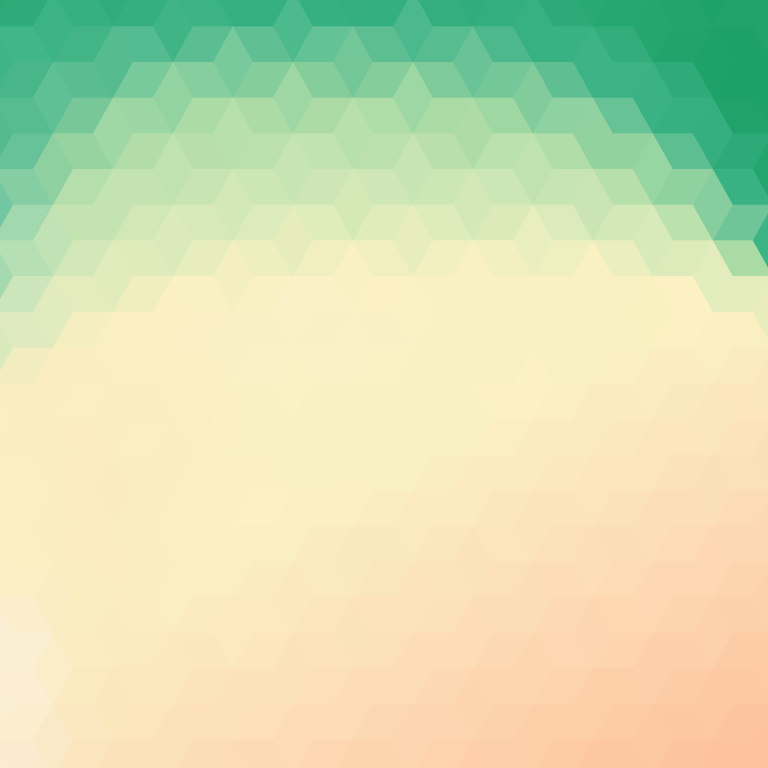
This background is drawn by a Shadertoy shader. Its source:

```glsl
// Rhombus mosaic fading from emerald at the top through cream to peach below.

const vec2 CELL = vec2(0.0781, 0.04648);   // column spacing, row height
const vec2 ORIGIN = vec2(0.069, 0.0807);   // a diamond tip, measured from the top left

const vec3 EMERALD = vec3(0.13, 0.64, 0.42);
const vec3 GREEN   = vec3(0.23, 0.70, 0.52);
const vec3 JADE    = vec3(0.40, 0.76, 0.59);
const vec3 MINT    = vec3(0.67, 0.86, 0.65);
const vec3 LIME    = vec3(0.86, 0.92, 0.73);
const vec3 CREAM   = vec3(0.98, 0.945, 0.76);
const vec3 PEACH   = vec3(0.99, 0.86, 0.71);
const vec3 SALMON  = vec3(0.99, 0.765, 0.62);
const vec3 IVORY   = vec3(0.985, 0.935, 0.87);

float hash(vec2 p) {
    vec3 q = fract(vec3(p.xyx) * 0.1031);
    q += dot(q, q.yzx + 33.33);
    return fract((q.x + q.y) * q.z);
}

float ramp(float a, float b, float x) {
    return clamp((x - a) / (b - a), 0.0, 1.0);
}

float glow(vec2 p, vec2 centre, vec2 radius) {
    vec2 d = (p - centre) / radius;
    return exp(-dot(d, d));
}

// Height of a colour band that sags towards both sides.
float contour(float x, float base, float centre, float leftSag, float rightSag) {
    float d = x - centre;
    return base + abs(d * d * d) * (d < 0.0 ? leftSag : rightSag);
}

// Centre, in grid units, of the rhombus that holds the grid point g.
vec2 rhombusCentre(vec2 g) {
    vec2 cell = floor(g);
    vec2 f = g - cell;
    float odd = mod(cell.x + cell.y, 2.0);
    float slant = mix(f.y, 1.0 - f.y, odd) / 3.0;
    if (f.x < slant) return cell + vec2(0.0, 1.0 - odd);
    if (f.x > slant + 2.0 / 3.0) return cell + vec2(1.0, odd);
    return cell + 0.5;
}

// Smooth colour field; p.y grows downwards.
vec3 field(vec2 p) {
    float greenY = contour(p.x, 0.02, 0.45, 0.4, 1.7);
    float jadeY  = contour(p.x, 0.062, 0.38, 3.1, 1.08);
    float mintY  = contour(p.x, 0.143, 0.38, 3.9, 0.95);
    float limeY  = contour(p.x, 0.283, 0.50, 1.35, 0.82);
    float creamY = contour(p.x, 0.355, 0.60, 0.8, 1.1);

    vec3 col = mix(EMERALD, GREEN, ramp(greenY - 0.11, greenY, p.y));
    col = mix(col, JADE, ramp(greenY, max(jadeY, greenY + 0.03), p.y));
    col = mix(col, MINT, ramp(jadeY, mintY, p.y));
    col = mix(col, LIME, ramp(mintY, limeY, p.y));
    col = mix(col, CREAM, ramp(limeY, creamY, p.y));

    // Warm lower right corner
    float warmth = 0.5 * p.x + p.y;
    col = mix(col, PEACH, ramp(0.86, 1.155, warmth) * ramp(limeY, creamY + 0.1, p.y));
    col = mix(col, SALMON, ramp(1.155, 1.45, warmth));

    // Soft local tints
    col = mix(col, PEACH, 0.22 * glow(p, vec2(0.12, 0.64), vec2(0.15, 0.2)));
    col = mix(col, IVORY, 0.8 * glow(p, vec2(0.0, 0.87), vec2(0.065, 0.1)));
    col = mix(col, IVORY, 0.5 * glow(p, vec2(0.0, 1.0), vec2(0.1, 0.07)));
    col = mix(col, IVORY, 0.25 * glow(p, vec2(0.4, 0.43), vec2(0.15, 0.06)));
    col.b += 0.05 * glow(p, vec2(0.0, 0.33), vec2(0.07, 0.1));
    return col;
}

vec3 mosaic(vec2 p) {
    vec2 id = rhombusCentre((p - ORIGIN) / CELL);
    vec2 centre = ORIGIN + id * CELL;
    float jitter = hash(id * 2.0 + 80.0) - 0.5;
    float strength = mix(0.035, 0.007, ramp(0.05, 0.38, centre.y));
    return field(centre) + jitter * strength * vec3(1.0, 0.6, 0.8);
}

void mainImage(out vec4 fragColor, in vec2 fragCoord) {
    // Average a 3 by 3 grid of samples to smooth the edges
    vec3 sum = vec3(0.0);
    for (int i = 0; i < 9; i++) {
        vec2 offset = (vec2(i % 3, i / 3) - 1.0) / 3.0;
        vec2 uv = (fragCoord + offset) / iResolution.xy;
        sum += mosaic(vec2(uv.x, 1.0 - uv.y));
    }
    fragColor = vec4(clamp(sum / 9.0, 0.0, 1.0), 1.0);
}
```
